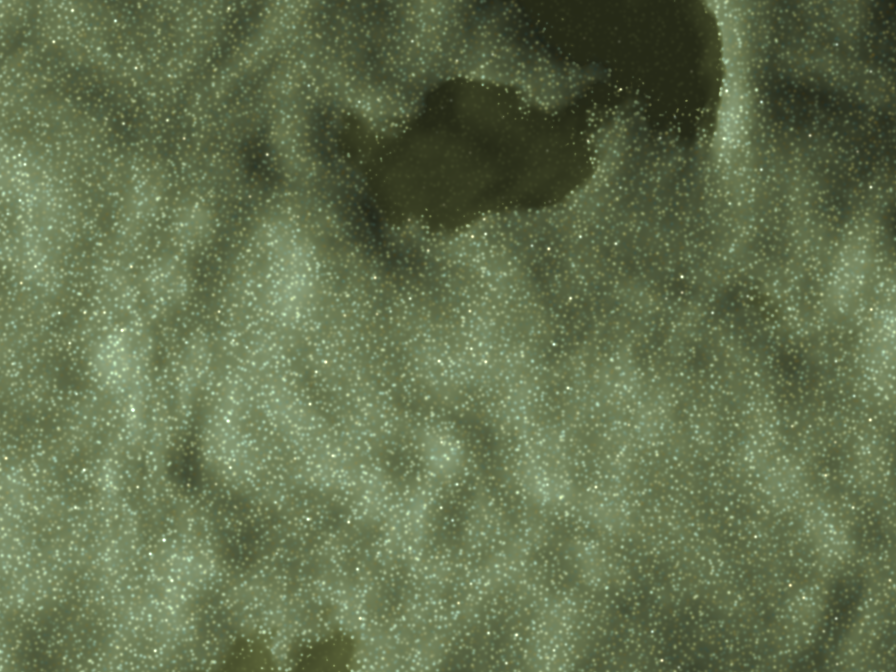
Give the GLSL for this texture, as a WebGL 1 fragment shader.

```glsl
precision highp float;
// Heap of fine, moist, olive-green grains with soft mounds and dark hollows.
// A warped fractal height field gives side lighting and pits; jittered soft
// dots give the grains, and a sparse second layer of dots gives the glints.

uniform vec2 u_resolution;

// Relief
const vec2  MOUND_SCALE   = vec2(3.9, 3.3);   // mounds per canvas height
const float WARP          = 0.09;
const vec2  LIGHT_STEP    = vec2(0.055, 0.015); // points away from the light
const float RELIEF        = 0.85;
const float PIT_TOP       = 0.405;
const float PIT_FLOOR     = 0.325;
const float PIT_DEPTH     = 0.16;

// Tone and colour
const float BASE_TONE     = 0.43;
const float BROAD_TONE    = 0.22;
const float SIDE_FALLOFF  = 0.07;
const vec3  OLIVE         = vec3(0.88, 1.0, 0.67);
const vec3  PALE          = vec3(0.87, 1.0, 0.78);
const vec3  PIT_TINT      = vec3(1.03, 1.0, 0.84);

// Grains and glints
const float GRAIN_COUNT   = 135.0;            // grains per canvas height
const float GRAIN_FOCUS   = 7.0;
const float GRAIN_TONE    = 0.25;
const float GRAIN_MEAN    = 0.15;
const float GRAIN_HUE     = 0.06;
const float GLINT_COUNT   = 42.0;
const float GLINT_SHARE   = 0.07;
const float GLINT_RADIUS  = 0.0024;

float hash(vec2 p) {
  return fract(sin(dot(p, vec2(127.1, 311.7))) * 43758.5453);
}

vec2 hash2(vec2 p) {
  return vec2(hash(p), hash(p + vec2(37.3, 17.9)));
}

float noise(vec2 p) {
  vec2 cell = floor(p);
  vec2 f = fract(p);
  f = f * f * f * (f * (f * 6.0 - 15.0) + 10.0);
  float low = mix(hash(cell), hash(cell + vec2(1.0, 0.0)), f.x);
  float high = mix(hash(cell + vec2(0.0, 1.0)), hash(cell + 1.0), f.x);
  return mix(low, high, f.y);
}

float fbm(vec2 p) {
  float sum = 0.0;
  float weight = 0.5;
  for (int i = 0; i < 5; i++) {
    sum += weight * noise(p);
    p = mat2(1.6, 1.2, -1.2, 1.6) * p + 11.7;
    weight *= 0.5;
  }
  return sum / 0.97;
}

float height(vec2 p) {
  vec2 bend = vec2(noise(p * 6.0 + 3.1), noise(p * 6.0 + 47.2)) - 0.5;
  return fbm((p + WARP * bend) * MOUND_SCALE + 5.3);
}

// x: brightness of the grains, y: their lean to warm or cool
vec2 grains(vec2 p) {
  vec2 q = p * GRAIN_COUNT;
  vec2 cell = floor(q);
  vec2 sum = vec2(0.0);
  for (int j = -1; j <= 1; j++) {
    for (int i = -1; i <= 1; i++) {
      vec2 id = cell + vec2(float(i), float(j));
      vec2 away = q - id - hash2(id);
      float shine = hash(id + 71.7);
      float spot = exp(-GRAIN_FOCUS * dot(away, away));
      sum += spot * vec2(shine * shine, hash(id + 23.4) - 0.5);
    }
  }
  return sum - vec2(GRAIN_MEAN, 0.0);
}

// Rare bright points, slightly tinted
vec3 glints(vec2 p) {
  vec2 q = p * GLINT_COUNT;
  vec2 id = floor(q);
  vec2 away = (q - id - mix(vec2(0.2), vec2(0.8), hash2(id + 9.2))) / GLINT_COUNT;
  float lit = step(hash(id + 5.6), GLINT_SHARE) * mix(0.2, 0.75, hash(id + 31.1));
  float spot = exp(-dot(away, away) / (GLINT_RADIUS * GLINT_RADIUS));
  vec3 tint = mix(vec3(1.0, 0.9, 0.75), vec3(0.8, 0.95, 1.0), hash(id + 63.8));
  return lit * spot * tint;
}

void main() {
  vec2 p = gl_FragCoord.xy / u_resolution.y;
  float across = gl_FragCoord.x / u_resolution.x;
  vec2 grain = grains(p);

  // Mounds lit from the left, hollows with ragged rims
  float h = height(p);
  float slope = height(p + 0.5 * LIGHT_STEP) - height(p - 0.5 * LIGHT_STEP);
  float pit = 1.0 - smoothstep(PIT_FLOOR, PIT_TOP, h + 0.06 * grain.x);

  // Uneven light over the whole heap
  float broad = noise(p * 1.7 + 20.4) - 0.5;
  float tone = BASE_TONE + BROAD_TONE * broad + SIDE_FALLOFF * (0.5 - across);
  tone += RELIEF * slope * (1.0 - 0.5 * pit) - PIT_DEPTH * pit;
  tone = max(tone, 0.17);
  tone += GRAIN_TONE * grain.x * (1.0 - 0.75 * pit) * (0.5 + 1.2 * tone);

  // Colour follows tone, olive in shade and paler in light
  vec3 color = tone * mix(OLIVE, PALE, smoothstep(0.42, 0.68, tone));
  color *= mix(vec3(1.0), PIT_TINT, pit);
  color += GRAIN_HUE * grain.y * vec3(1.0, 0.0, -1.0) * (1.0 - pit);
  color += glints(p) * (1.0 - 0.8 * pit);
  gl_FragColor = vec4(clamp(color, 0.0, 1.0), 1.0);
}
```
